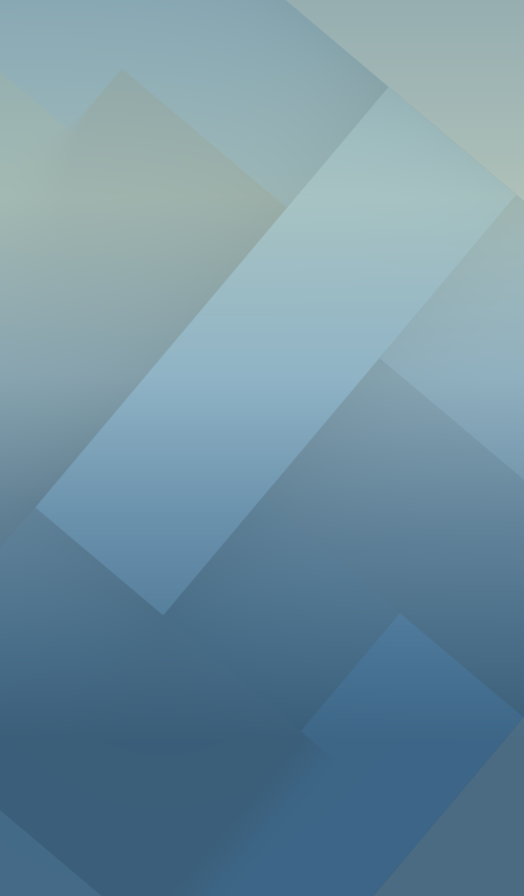
This background is drawn by a Shadertoy shader. Its source:

```glsl
// Overlapping tilted paper panels over a vertical sage-to-navy gradient.
// Panels are boxes in a rotated frame; each one tints the shared gradient,
// and the raised panels cast a soft shadow around themselves.

const float FAR = 9.0;             // stands for an unbounded side
const float ASPECT = 512.0 / 300.0;
const vec2 ACROSS = vec2(0.765, 0.644);   // panel axis, down and right
const vec2 ALONG = vec2(0.644, -0.765);   // panel axis, up and right
const vec3 SHADOW_TINT = vec3(0.8, 0.95, 1.1);

// Vertical gradient, t = 0 at the top and 1 at the bottom.
vec3 skyGradient(float t) {
    const int COUNT = 7;
    float level[COUNT] = float[](0.0, 0.22, 0.42, 0.58, 0.72, 0.825, 1.0);
    vec3 tone[COUNT] = vec3[](
        vec3(0.55, 0.66, 0.69), vec3(0.64, 0.73, 0.72),
        vec3(0.55, 0.67, 0.73), vec3(0.40, 0.535, 0.63),
        vec3(0.30, 0.445, 0.555), vec3(0.24, 0.38, 0.49),
        vec3(0.24, 0.38, 0.49));
    vec3 color = tone[0];
    for (int i = 1; i < COUNT; i++) {
        float k = clamp((t - level[i - 1]) / (level[i] - level[i - 1]), 0.0, 1.0);
        color = mix(color, tone[i], k);
    }
    return color;
}

// Box coverage; softU blurs the low and high u sides, softV both v sides.
float boxMask(vec2 q, vec2 lo, vec2 hi, vec2 softU, float softV) {
    float u = smoothstep(-softU.x, softU.x, q.x - lo.x)
            * smoothstep(-softU.y, softU.y, hi.x - q.x);
    float v = smoothstep(-softV, softV, q.y - lo.y)
            * smoothstep(-softV, softV, hi.y - q.y);
    return u * v;
}

vec3 panel(vec3 color, vec3 fill, vec2 q, vec2 lo, vec2 hi, float soft) {
    return mix(color, fill, boxMask(q, lo, hi, vec2(soft), soft));
}

// Darkening that fades with distance from a box.
vec3 castShadow(vec3 color, vec2 q, vec2 lo, vec2 hi, float reach, float depth) {
    float dist = length(max(max(lo - q, q - hi), 0.0));
    return color - SHADOW_TINT * depth * exp(-dist / reach);
}

void mainImage(out vec4 fragColor, in vec2 fragCoord) {
    vec2 uv = fragCoord / iResolution.xy;
    vec2 p = vec2(uv.x, (1.0 - uv.y) * ASPECT);
    vec2 q = vec2(dot(p, ACROSS), dot(p, ALONG));
    float edge = 1.0 / min(iResolution.x, iResolution.y / ASPECT);

    vec3 base = skyGradient(1.0 - uv.y);
    vec3 color = base + vec3(-0.015, 0.0, 0.015);

    // Upper left: pale corner and olive slab, whose edge melts downwards
    color = panel(color, base + vec3(0.005, 0.005, -0.01), q,
                  vec2(-FAR), vec2(0.5, -0.104), edge);
    float melt = mix(0.25, edge, smoothstep(-0.45, -0.03, q.y));
    float slab = boxMask(q, vec2(0.262, -FAR), vec2(0.674, 0.05),
                         vec2(melt, edge), edge);
    color = mix(color, base + vec3(-0.012, -0.022, -0.036), slab);

    // Right: grey slope, its faint lower fold, and a pale blue sheet
    color = panel(color, base + vec3(-0.012, -0.016, -0.022), q,
                  vec2(0.993, -FAR), vec2(FAR, -0.055), edge);
    color = panel(color, base + vec3(-0.015, -0.012, -0.014), q,
                  vec2(0.993, -FAR), vec2(1.336, -0.402), edge);
    color = panel(color, base + vec3(0.022, 0.026, 0.026), q,
                  vec2(0.993, -0.055), vec2(FAR, 0.351), edge);

    // Lower right: slate corner and blue block
    color = panel(color, base + vec3(0.05, 0.04, 0.02), q,
                  vec2(1.644, -FAR), vec2(FAR, -0.402), edge);
    color = panel(color, base + vec3(-0.003, 0.018, 0.038), q,
                  vec2(1.336, -FAR), vec2(1.644, -0.402), edge);

    // Lower left: steel corner and navy block with a blurred right side
    color = panel(color, base + vec3(0.025, 0.035, 0.04), q,
                  vec2(0.674, -FAR), vec2(1.384, -1.18), edge);
    float navy = boxMask(q, vec2(0.674, -1.18), vec2(1.384, -0.696),
                         vec2(edge, 0.06), edge);
    color = mix(color, base + vec3(-0.008, -0.008, -0.012), navy);

    // Raised bright band
    vec2 bandLo = vec2(0.674, -0.696);
    vec2 bandHi = vec2(0.993, 0.351);
    color = castShadow(color, q, bandLo, bandHi, 0.12, 0.03);
    color = panel(color, base + vec3(0.015, 0.034, 0.044), q, bandLo, bandHi, edge);

    // Raised top right sheet
    vec2 sheetLo = vec2(-FAR, 0.351);
    color = castShadow(color, q, sheetLo, vec2(FAR), 0.08, 0.025);
    color = panel(color, base + vec3(0.04, 0.023, 0.004), q, sheetLo, vec2(FAR), edge);

    fragColor = vec4(clamp(color, 0.0, 1.0), 1.0);
}
```
